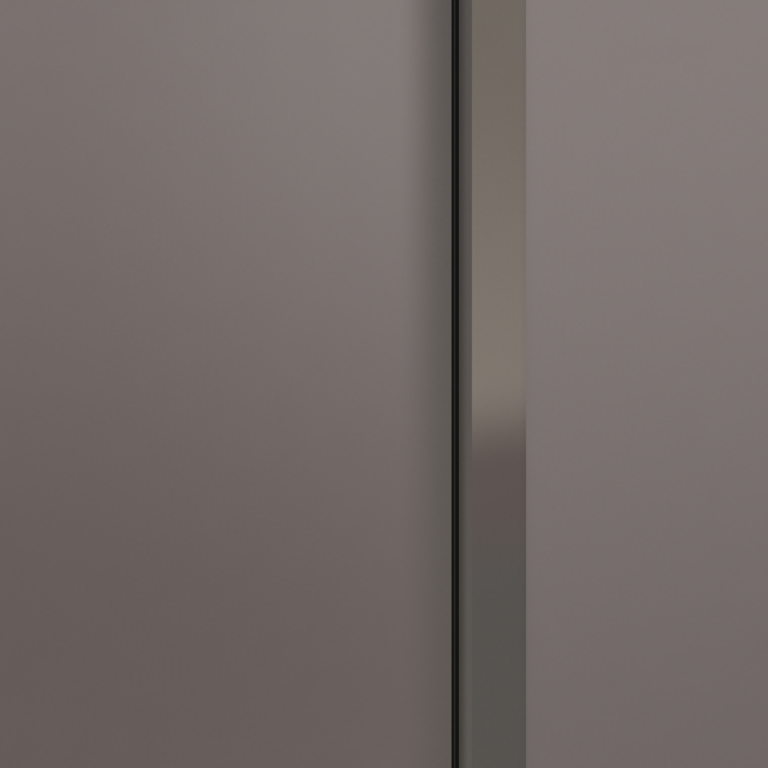
This texture is drawn by a Shadertoy shader. Its source:

```glsl
// Two satin taupe panels split by a dark vertical gap and a bevelled metal rail.
// Panels are soft two-way gradients, the rail a vertical reflection ramp, all
// joined by antialiased vertical edges and finished with faint gradient noise.

const float GAP_LEFT   = 0.5880;
const float GAP_RIGHT  = 0.5975;
const float FACE_LEFT  = 0.6145;
const float FACE_RIGHT = 0.6850;
const float HORIZON    = 0.440;   // height where the rail reflection turns dark
const float GRAIN      = 0.007;

const vec3 PANEL_DARK   = vec3(0.398, 0.363, 0.353);
const vec3 PANEL_LIGHT  = vec3(0.515, 0.484, 0.474);
const vec3 PANEL_SHADE  = vec3(0.355, 0.335, 0.322);
const vec3 RIGHT_LOW    = vec3(0.440, 0.408, 0.400);
const vec3 RIGHT_HIGH   = vec3(0.522, 0.490, 0.480);
const vec3 GAP_BLACK    = vec3(0.075, 0.072, 0.066);
const vec3 GAP_GLINT    = vec3(0.150, 0.150, 0.138);
const vec3 BEVEL_DARK   = vec3(0.265, 0.252, 0.240);
const vec3 BEVEL_LIGHT  = vec3(0.365, 0.345, 0.330);
const vec3 FACE_TOP     = vec3(0.440, 0.412, 0.380);
const vec3 FACE_BRIGHT  = vec3(0.500, 0.468, 0.435);
const vec3 FACE_MAUVE   = vec3(0.368, 0.330, 0.320);
const vec3 FACE_BOTTOM  = vec3(0.340, 0.328, 0.314);

vec2 hashGradient(vec2 cell) {
    vec3 p = fract(vec3(cell.xyx) * vec3(0.1031, 0.1030, 0.0973));
    p += dot(p, p.yzx + 33.33);
    return fract((p.xx + p.yz) * p.zy) * 2.0 - 1.0;
}

float gradientNoise(vec2 p) {
    vec2 i = floor(p), f = fract(p);
    vec2 u = f * f * f * (f * (f * 6.0 - 15.0) + 10.0);
    float a = dot(hashGradient(i), f);
    float b = dot(hashGradient(i + vec2(1, 0)), f - vec2(1, 0));
    float c = dot(hashGradient(i + vec2(0, 1)), f - vec2(0, 1));
    float d = dot(hashGradient(i + vec2(1, 1)), f - vec2(1, 1));
    return mix(mix(a, b, u.x), mix(c, d, u.x), u.y);
}

// Soft step at a vertical edge, at least one pixel wide.
float edge(float x, float at) {
    float w = max(0.0012, 0.75 / iResolution.x);
    return smoothstep(at - w, at + w, x);
}

vec3 leftPanel(vec2 uv) {
    float across = clamp(uv.x / GAP_LEFT, 0.0, 1.0);
    float rise = smoothstep(0.15, 1.10, uv.y + 0.12 * across);
    float light = rise * mix(0.62, 1.0, smoothstep(0.0, 0.85, across));
    light += 0.20 * across * across * (1.0 - rise);
    light += 0.08 * (1.0 - across) * smoothstep(0.1, 0.6, uv.y);
    vec3 col = mix(PANEL_DARK, PANEL_LIGHT, light);
    // Curved edge falling into shadow beside the gap.
    float shade = smoothstep(0.515, GAP_LEFT, uv.x);
    return mix(col, PANEL_SHADE, shade * mix(0.65, 0.95, uv.y));
}

vec3 rightPanel(vec2 uv) {
    float across = clamp((uv.x - FACE_RIGHT) / (1.0 - FACE_RIGHT), 0.0, 1.0);
    float light = smoothstep(-0.15, 1.0, uv.y) - 0.10 * across * (1.0 - uv.y);
    vec3 col = mix(RIGHT_LOW, RIGHT_HIGH, light);
    return col * (1.0 - 0.025 * exp(-across * 45.0));
}

vec3 railFace(vec2 uv) {
    float across = (uv.x - FACE_LEFT) / (FACE_RIGHT - FACE_LEFT);
    vec3 upper = mix(FACE_BRIGHT, FACE_TOP, smoothstep(0.50, 1.0, uv.y));
    vec3 lower = mix(FACE_BOTTOM, FACE_MAUVE, smoothstep(0.20, 0.38, uv.y));
    float y = uv.y - 0.012 * (across - 0.5);
    vec3 col = mix(lower, upper, smoothstep(HORIZON - 0.055, HORIZON + 0.065, y));
    return col * (1.0 - 0.03 * smoothstep(0.85, 1.0, across));
}

vec3 railBevel(vec2 uv) {
    float across = (uv.x - GAP_RIGHT) / (FACE_LEFT - GAP_RIGHT);
    float light = smoothstep(0.0, 0.75, across) * mix(1.0, 0.75, uv.y);
    return mix(BEVEL_DARK, BEVEL_LIGHT, light);
}

vec3 gap(float x) {
    float offset = (x - mix(GAP_LEFT, GAP_RIGHT, 0.42)) / 0.0014;
    return mix(GAP_BLACK, GAP_GLINT, exp(-offset * offset));
}

void mainImage(out vec4 fragColor, in vec2 fragCoord) {
    vec2 uv = fragCoord / iResolution.xy;

    // Layers from left to right.
    vec3 col = leftPanel(uv);
    col = mix(col, gap(uv.x), edge(uv.x, GAP_LEFT));
    col = mix(col, railBevel(uv), edge(uv.x, GAP_RIGHT));
    col = mix(col, railFace(uv), edge(uv.x, FACE_LEFT));
    col = mix(col, rightPanel(uv), edge(uv.x, FACE_RIGHT));

    // Fine grain plus a broader, fainter mottling.
    float grain = gradientNoise(uv * 190.0) + 0.5 * gradientNoise(uv * 23.0);
    fragColor = vec4(col + GRAIN * grain, 1.0);
}
```
